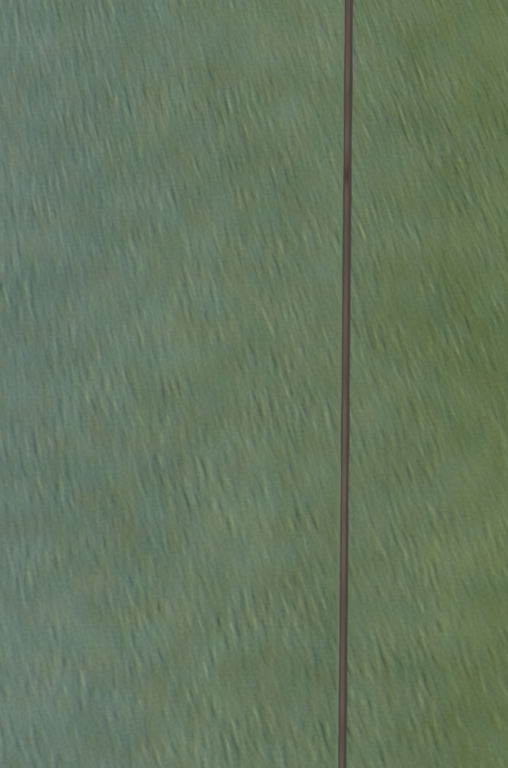
Write a WebGL 1 fragment shader that draws this texture.

```glsl
precision highp float;
// Painted green board with short slanted relief streaks and one narrow brown groove.
// Stretched gradient noise follows a fan of grain lines; its slope across the grain
// gives the relief, and broad noise drifts the paint between blue-grey and olive.
uniform vec2 u_resolution;

const vec3 COOL_GREEN = vec3(0.405, 0.478, 0.426);
const vec3 MID_GREEN = vec3(0.402, 0.472, 0.376);
const vec3 OLIVE_GREEN = vec3(0.388, 0.457, 0.316);
const vec3 GROOVE_EDGE = vec3(0.26, 0.26, 0.22);
const vec3 GROOVE_CORE = vec3(0.395, 0.330, 0.305);
const vec3 LIP_LIGHT = vec3(0.450, 0.458, 0.398);

float hash(vec2 p) {
  vec3 q = fract(vec3(p.xyx) * 0.1031);
  q += dot(q, q.yzx + 33.33);
  return fract((q.x + q.y) * q.z);
}

vec2 gradientAt(vec2 cell) {
  float angle = 6.2832 * hash(cell + 200.0);
  return vec2(cos(angle), sin(angle));
}

// Gradient noise, roughly -0.7 to 0.7
float noise(vec2 p) {
  vec2 i = floor(p);
  vec2 f = p - i;
  vec2 w = f * f * f * (f * (f * 6.0 - 15.0) + 10.0);
  vec2 e = vec2(1.0, 0.0);
  float low = mix(dot(gradientAt(i), f),
                  dot(gradientAt(i + e.xy), f - e.xy), w.x);
  float high = mix(dot(gradientAt(i + e.yx), f - e.yx),
                   dot(gradientAt(i + e.xx), f - e.xx), w.x);
  return mix(low, high, w.y);
}

// Straightens the grain: lines lean more and more from left to right
vec2 grainSpace(vec2 p, float lean, float fan) {
  float y = p.y - 0.75;
  float wobble = 0.004 * noise(p * 6.0);
  return vec2((p.x + lean * y) / (1.0 - fan * y) + wobble, p.y);
}

// Height of the streaked surface; the skew keeps streak ends from lining up
float streakHeight(vec2 g) {
  vec2 skewed = vec2(g.x, g.y + 0.9 * g.x);
  float coarse = noise(skewed * vec2(70.0, 19.0));
  float fine = noise(skewed * vec2(122.0, 38.0) + 17.0);
  return coarse + 0.6 * fine;
}

// Light minus shade across the grain
float relief(vec2 g, float offset) {
  return streakHeight(g + vec2(offset, 0.0)) - streakHeight(g - vec2(offset, 0.0));
}

vec3 paintColor(vec2 p, float height) {
  float drift = 0.16 * noise(p * vec2(3.0, 2.2) + 4.0) + 0.18 * noise(p * 11.0 + 9.0);
  float warmth = clamp(p.x + drift, 0.0, 1.0);
  vec3 paint = mix(COOL_GREEN, MID_GREEN, smoothstep(0.0, 0.55, warmth));
  paint = mix(paint, OLIVE_GREEN, smoothstep(0.5, 1.0, warmth));
  paint += vec3(0.018, -0.003, -0.018) * noise(p * 18.0 + 31.0);
  paint += 0.034 * noise(p * vec2(4.0, 3.0) + 51.0) + 0.030 * noise(p * 13.0 + 71.0);
  return paint + vec3(0.004, 0.006, 0.024) * height;
}

// Soft-edged band of a given half width
float band(float distance, float halfWidth, float blur) {
  return 1.0 - smoothstep(halfWidth - blur, halfWidth + blur, abs(distance));
}

vec3 addGroove(vec3 color, vec2 p, float blur) {
  float x = p.x - mix(0.674, 0.687, p.y / 1.515);
  float halfWidth = 0.0080 + 0.0010 * noise(vec2(p.y * 9.0, 2.5));
  float knot = exp(-pow((p.y - 1.165) / 0.018, 2.0));
  vec3 core = GROOVE_CORE * (1.0 + 0.14 * noise(vec2(p.y * 16.0, 7.5)) - 0.25 * knot);
  color = mix(color, LIP_LIGHT, 0.65 * band(x + 0.011, 0.003, blur));
  color = mix(color, GROOVE_EDGE, 0.9 * band(x, halfWidth, blur));
  return mix(color, core, 0.9 * band(x + 0.0014, 0.0038, blur));
}

void main() {
  vec2 p = gl_FragCoord.xy / u_resolution.x;
  float blur = max(0.0022, 0.75 / u_resolution.x);

  // Streaked paint: steep slopes stand out as sparse, crisp lines
  vec2 grain = grainSpace(p, 0.09, 0.22);
  float strength = 0.9 + 0.9 * noise(p * 8.0 + 13.0);
  float slope = relief(grain, 0.0025);
  slope *= 0.55 + 1.3 * min(abs(slope), 0.8);
  vec3 color = paintColor(p, streakHeight(grain));
  color += vec3(0.058, 0.056, 0.046) * strength * slope;

  // Faint speckle in the paint
  color += 0.024 * noise(p * 150.0);

  gl_FragColor = vec4(addGroove(color, p, blur), 1.0);
}
```
